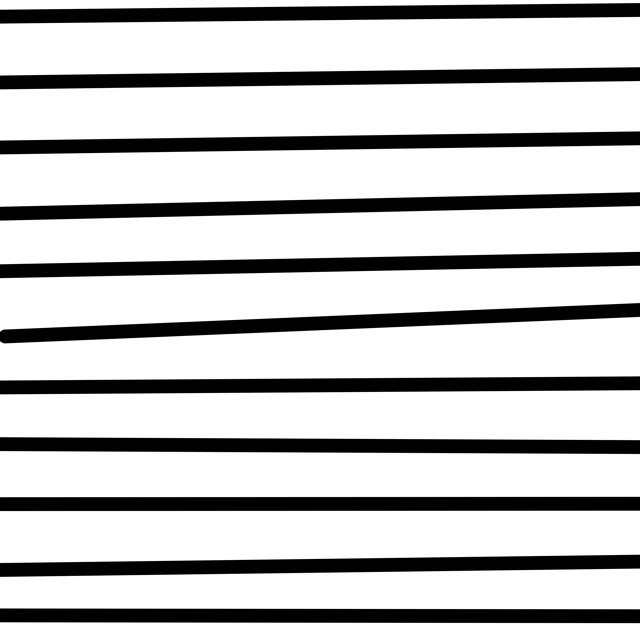
Give the GLSL for this pattern, as a Shadertoy shader.

```glsl
// Distance to a round-capped stroke
float strokeDistance(vec2 p, vec2 a, vec2 b, float radius) {
    vec2 along = b - a;
    float t = clamp(dot(p - a, along) / dot(along, along), 0.0, 1.0);
    return length(p - a - along * t) - radius;
}

void mainImage(out vec4 fragColor, in vec2 fragCoord) {
    vec2 uv = fragCoord / iResolution.xy;
    float pixel = 1.0 / min(iResolution.x, iResolution.y);

    // Hand-drawn sag below even spacing, and rise across the canvas, in thousandths
    float sag[11] = float[](0.0, 7.4, 14.2, 19.3, 16.7, 13.7, 16.5, 16.5, 13.5, 16.0, 0.0);
    float rise[11] = float[](10.4, 13.0, 14.3, 22.8, 19.5, 41.7, 6.5, -4.6, 0.6, 13.0, -1.3);

    float nearest = 1.0;
    for (int i = 0; i < 11; i++) {
        float middle = 0.9792 - 0.09414 * float(i) - 0.001 * sag[i];
        float slope = 0.001 * rise[i];
        // The sixth stroke begins just inside the left edge
        float start = i == 5 ? 0.0083 : -0.1;
        vec2 a = vec2(start, middle + slope * (start - 0.5));
        vec2 b = vec2(1.1, middle + slope * 0.6);
        nearest = min(nearest, strokeDistance(uv, a, b, 0.0108));
    }

    // Black ink on white paper
    float paper = smoothstep(-0.75 * pixel, 0.75 * pixel, nearest);
    fragColor = vec4(vec3(paper), 1.0);
}
```
